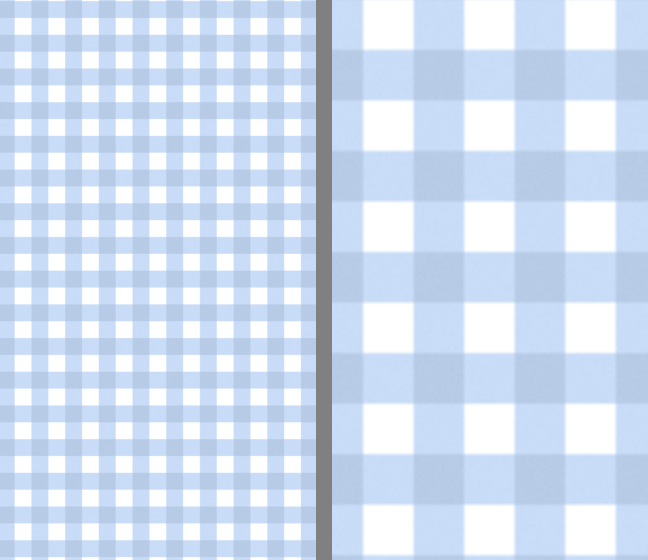
Left, the full canvas; right, a detail of the centre.
This pattern is drawn by a WebGL 2 fragment shader. Its source:

```glsl
#version 300 es
precision highp float;

uniform vec2 u_resolution;
out vec4 fragColor;

float hash(vec2 p) {
    p = fract(p * vec2(0.1031, 0.1137));
    p += dot(p, p.yx + 33.33);
    return fract((p.x + p.y) * p.x);
}

// Coverage of evenly spaced bands, each half a period wide.
float band(float x, float center, float period, float blur) {
    float d = abs(fract((x - center) / period + 0.5) - 0.5) * period;
    return 1.0 - smoothstep(-blur, blur, d - 0.25 * period);
}

void main() {
    // Both axes are measured in canvas widths.
    vec2 uv = gl_FragCoord.xy / u_resolution.x;
    float blur = max(0.0026, 0.75 / u_resolution.x);

    float vertical = band(uv.x, 0.0197, 0.1066, blur);
    float horizontal = band(uv.y, 0.0359, 0.10663, blur);

    // White cloth, single bands, and darker crossings.
    vec3 white = vec3(0.995, 1.0, 0.995);
    vec3 lightBlue = vec3(0.787, 0.863, 0.97);
    vec3 deepBlue = vec3(0.718, 0.796, 0.903);
    vec3 color = mix(mix(white, lightBlue, vertical),
                     mix(lightBlue, deepBlue, vertical), horizontal);

    // Faint grain in the dyed threads.
    float grain = hash(floor(uv * 288.0)) - 0.5;
    color += 0.008 * grain * max(vertical, horizontal);

    fragColor = vec4(color, 1.0);
}
```
